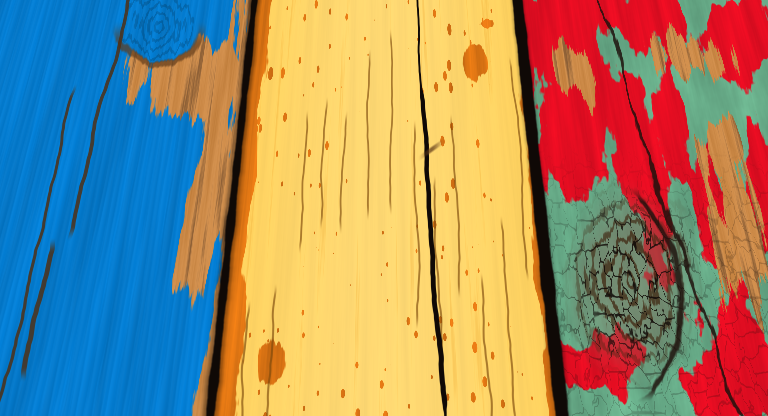
This texture is drawn by a WebGL 1 fragment shader. Its source:

```glsl
precision highp float;
uniform vec2 u_resolution;

const vec2 CANVAS = vec2(1.842, 1.);
const float MIDDLE = .925, HALF_NEAR = .421, HALF_FAR = .3145;
const vec3 BLUE = vec3(.02, .49, .82);
const vec3 YELLOW = vec3(1., .83, .39);
const vec3 ORANGE = vec3(.91, .48, .08);
const vec3 GREEN = vec3(.41, .68, .54);
const vec3 RED = vec3(.89, .05, .13);
const vec3 TIMBER = vec3(.82, .56, .3);
const vec3 BROWN = vec3(.38, .23, .1);
const vec3 DARK = vec3(.06, .035, .025);

vec2 hash2(vec2 p) {
  return fract(sin(vec2(dot(p, vec2(127.1, 311.7)), dot(p, vec2(269.5, 183.3)))) * 43758.5);
}

// Nearest and second nearest cell distances
vec2 cells(vec2 p) {
  vec2 near = vec2(8.);
  for (int j = -1; j <= 1; j++) for (int i = -1; i <= 1; i++) {
    vec2 c = floor(p) + vec2(float(i), float(j));
    float d = length(c + hash2(c) - p);
    near = d < near.x ? vec2(d, near.x) : vec2(near.x, min(near.y, d));
  }
  return near;
}

// Warped, layered sines, roughly -1 to 1
float waves(vec2 p) {
  float sum = 0., amp = .5;
  for (int i = 0; i < 6; i++) {
    p = mat2(1.4, 1.1, -1.1, 1.4) * p + vec2(1.7, 4.1);
    sum += amp * sin(p.x + 1.4 * sin(p.y * .8) + sum);
    amp *= .62;
  }
  return sum;
}

// Leaning ellipse: centre in xy, radii in zw
float spot(vec2 p, vec4 e, float lean) {
  vec2 q = p - e.xy;
  q.x -= lean * q.y;
  return max(1. - length(q / e.zw), -.9);
}

float cover(float field) { return smoothstep(-.06, .06, field); }
float stroke(float d, float width) { return 1. - smoothstep(width, width + .008, abs(d)); }
float span(float y, float low, float high) {
  return smoothstep(low, low + .04, y) * smoothstep(high, high - .04, y);
}

vec3 bareWood(vec2 g) {
  float grain = waves(g * vec2(28., 3.));
  return mix(TIMBER, BROWN, smoothstep(.1, 1.1, grain) * .75) + .06 * grain;
}

vec3 blueBoard(vec2 p, vec2 g) {
  float fine = waves(g * vec2(20., 2.)), rough = waves(g * vec2(13., 4.5));
  vec3 col = BLUE * (.98 + .07 * fine) + .012 * sin(g.x * 150. + 3. * fine);
  // Worn patch, streaked edge and knot
  float bare = max(spot(p, vec4(.49, .8, .16, .11), -.5), spot(p, vec4(.51, .58, .055, .28), .16));
  bare = max(bare, (g.x + 1.13) * 5. - .15) + .48 * rough;
  vec2 k = (p - vec2(.385, .935)) / vec2(1., .9);
  float ring = length(k) + .009 * rough;
  bare = min(bare, (ring - .095) * 16.);
  col = mix(col, bareWood(g), cover(bare));
  col = mix(col, BROWN, .7 * stroke(ring - .1, .004) * smoothstep(.02, -.05, k.y));
  col *= 1. - .16 * step(ring, .09) * smoothstep(.2, .9, sin(ring * 260. + 3. * rough));
  // Long splits
  float wob = .025 * waves(vec2(2., g.y * 5.));
  float split = stroke(g.x + 2.21 + wob, .006) * span(p.y, -.1, .8);
  split = max(split, stroke(g.x + 2.12 - wob, .011) * span(p.y, .08, .43));
  split = max(split, stroke(g.x + 2.06 - .09 * p.y + wob, .009) * span(p.y, .42, 1.1));
  return mix(col, BROWN * .8, .85 * split);
}

vec3 yellowBoard(vec2 p, vec2 g) {
  float grain = waves(g * vec2(24., 1.6)), rough = waves(g * vec2(10., 6.));
  vec3 col = YELLOW * (1. + .025 * grain) + vec3(0., .02, .06) * cos(g.x * 2.);
  col = mix(col, vec3(.87, .62, .17), .3 * smoothstep(.55, 1.1, grain));
  // Worn rims and chips
  float worn = max((-.86 - g.x) * 11., (g.x - .95) * 14. - 2. * smoothstep(.75, .95, p.y));
  worn = max(worn, spot(p, vec4(1.135, .855, .027, .045), .2));
  worn = max(worn, spot(p, vec4(.66, .13, .034, .055), .25));
  worn = max(worn, spot(p, vec4(1.163, .943, .022, .014), 0.)) + .55 * rough;
  float chip = .05 + .11 * waves(g * 3.) - cells(g * vec2(9., 10.)).x;
  col = mix(col, ORANGE * (.94 + .1 * grain), cover(max(worn, chip * 5.)));
  // Scattered hairline cracks
  for (int i = 0; i < 13; i++) {
    float n = float(i);
    vec2 h = hash2(vec2(n, 7.));
    float at = -.85 + n * .14 + .07 * h.x + .022 * waves(vec2(n, p.y * 4.));
    float line = stroke(g.x - at, .002) * span(p.y, h.y * .6 - .1, h.y * .6 + .15 + .3 * h.x);
    col = mix(col, vec3(.48, .28, .04), .65 * line);
  }
  // Main split and its branch
  float rift = g.x - .245 - .1 * pow(max(1. - p.y, 0.), 1.3) + .012 * waves(vec2(1., p.y * 7.));
  col = mix(col, DARK, stroke(rift, .003 + .008 * span(p.y, 0., .8)));
  float branch = stroke(p.y - .63 - .7 * (p.x - 1.02), .002) * span(p.x, 1., 1.07);
  return mix(col, BROWN, .8 * branch);
}

vec3 greenBoard(vec2 p, vec2 g) {
  float rough = waves(g * vec2(7., 8.)), grain = waves(g * vec2(20., 4.));
  vec3 col = GREEN * (1. + .08 * rough + .04 * grain);
  // Red paint remnants
  float red = spot(p, vec4(1.365, .83, .14, .31), -.2);
  red = max(red, spot(p, vec4(1.51, .65, .07, .25), -.3));
  red = max(red, spot(p, vec4(1.765, .905, .095, .09), 0.));
  red = max(red, spot(p, vec4(1.7, .52, .05, .14), -.15));
  red = max(red, spot(p, vec4(1.43, .12, .12, .065), .5));
  red = max(red, spot(p, vec4(1.77, .13, .12, .16), -.2));
  red = max(red, spot(p, vec4(1.54, .95, .1, .09), 0.));
  red = max(red, spot(p, vec4(1.62, .66, .04, .13), -.2));
  red = max(red, spot(p, vec4(1.83, .53, .04, .15), 0.));
  col = mix(col, RED * (1. + .07 * grain), cover(red + .6 * rough));
  // Bare timber
  float bare = max(spot(p, vec4(1.655, .865, .075, .055), -.5), spot(p, vec4(1.72, .64, .05, .065), 0.));
  bare = max(bare, spot(p, vec4(1.79, .42, .07, .16), -.2));
  bare = max(bare, spot(p, vec4(1.39, .82, .045, .07), -.5));
  col = mix(col, bareWood(g), cover(bare + .6 * grain - .05));
  // Ringed knot and crackle
  float r = length((p - vec2(1.515, .32)) / vec2(.14, .21)) + .12 * rough;
  float knot = smoothstep(1.25, .5, r);
  col = mix(col, vec3(.48, .4, .34), .5 * knot);
  col = mix(col, BROWN * .65, .75 * knot * smoothstep(.35, .95, sin(r * 30. + 2. * grain)));
  vec2 edge = cells(vec2(g.x * 13. + rough, p.y * 17.));
  float crackle = smoothstep(.1, .02, edge.y - edge.x) * smoothstep(.7, .4, p.y);
  col = mix(col, DARK, crackle * (.2 + .65 * knot));
  // Curved and sloping splits
  float bow = p.x - 1.635 + 1.6 * (p.y - .28) * (p.y - .28) + .01 * rough;
  float split = stroke(bow, .003) * span(p.y, .03, .55);
  split = max(split, stroke(g.x - 2.02 + .38 * p.y + .03 * rough, .005));
  return mix(col, DARK * 2., .85 * split);
}

void main() {
  vec2 p = gl_FragCoord.xy / u_resolution * CANVAS;
  // Seams lie at -1 and 1, converging upward
  float across = (p.x - MIDDLE) / mix(HALF_NEAR, HALF_FAR, p.y);
  vec2 g = vec2(across, p.y);
  vec3 col = across < -1. ? blueBoard(p, g) : across < 1. ? yellowBoard(p, g) : greenBoard(p, g);
  float ragged = .006 * waves(g * vec2(2., 14.));
  float left = abs(across + 1.) + ragged, right = abs(across - 1.005) + ragged;
  col *= mix(.6, 1., smoothstep(.02, .07, min(left, right)));
  float seam = max(smoothstep(.032, .018, left), smoothstep(.046, .032, right));
  gl_FragColor = vec4(mix(col, DARK, seam), 1.);
}
```
